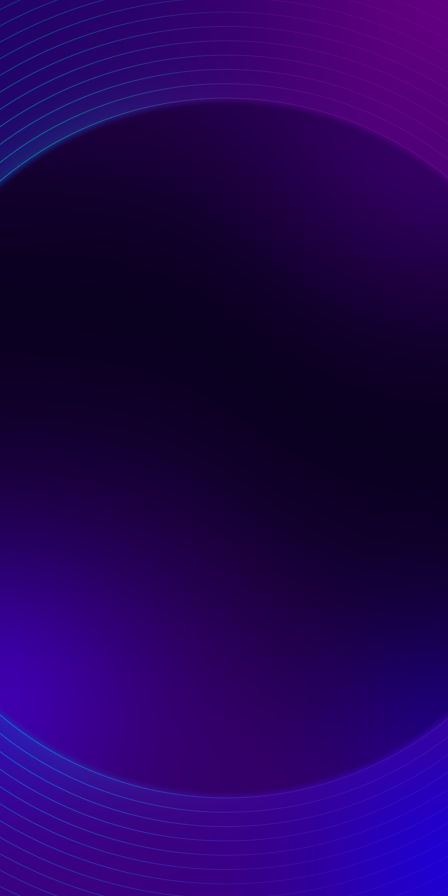
This background is drawn by a Shadertoy shader. Its source:

```glsl
// Dark violet disc with an S-shaped shadow, framed by fine concentric neon rings.

#define CENTER vec2(0.505, 1.0)
#define RADIUS 0.781
#define RING_STEP 0.032
#define RING_HALF_WIDTH 0.0012
#define RIM_SOFTNESS 0.018
#define SHADOW vec3(0.040, 0.000, 0.125)
#define VIOLET vec3(0.200, 0.000, 0.390)
#define MAGENTA vec3(0.370, 0.000, 0.500)
#define BLUE vec3(0.120, 0.000, 0.820)
#define TEAL vec3(0.000, 0.620, 0.660)

// Round falloff, 1 at the source and fading to 0
float glow(vec2 p, vec2 source, float size) {
    vec2 q = (p - source) / size;
    return exp(-dot(q, q));
}

// Disc interior: brightness grows away from a curved dark valley
vec3 discColor(vec2 p) {
    float valley = 1.15 - 0.17 * tanh((p.x - 0.58) * 4.0);
    float height = p.y - valley;
    float lift = height > 0.0
        ? 0.75 * smoothstep(0.02, 0.75, height)
        : smoothstep(0.0, 0.95, -height);
    vec3 color = mix(SHADOW, VIOLET, lift);
    color += vec3(0.05, 0.0, 0.08) * glow(p, vec2(1.0, 1.65), 0.3);
    color += vec3(0.05, 0.0, 0.30) * glow(p, vec2(-0.03, 0.45), 0.33);
    return color + vec3(-0.03, 0.0, 0.17) * glow(p, vec2(1.0, 0.35), 0.27);
}

// Frame behind the rings: cool top left, magenta top right, blue lower right
vec3 frameColor(vec2 p) {
    vec3 top = mix(vec3(0.13, 0.01, 0.41), vec3(0.23, 0.0, 0.43), p.x);
    vec3 bottom = vec3(0.23, 0.0, 0.50);
    vec3 color = mix(bottom, top, smoothstep(0.5, 1.5, p.y));
    color = mix(color, MAGENTA, glow(p, vec2(1.0, 1.98), 0.38));
    color = mix(color, BLUE, glow(p, vec2(1.02, 0.06), 0.32));
    return mix(color, vec3(0.20, 0.03, 0.70), 0.8 * glow(p, vec2(0.0, 0.38), 0.22));
}

// Ring tint runs from teal on the left to purple on the right
vec3 ringColor(vec2 p) {
    float low = 1.0 - smoothstep(0.5, 1.5, p.y);
    vec3 left = mix(TEAL, vec3(0.05, 0.52, 0.90), low);
    vec3 right = mix(vec3(0.55, 0.08, 0.62), vec3(0.40, 0.16, 0.80), low);
    return mix(left, right, smoothstep(0.05, 0.75, p.x));
}

void mainImage(out vec4 fragColor, in vec2 fragCoord) {
    vec2 p = fragCoord / iResolution.x;
    float pixel = 1.0 / iResolution.x;
    float edge = length(p - CENTER) - RADIUS;
    float leftSide = 1.0 - smoothstep(0.0, 0.75, p.x);

    // Disc blends softly into the frame just inside its rim
    float outside = smoothstep(-RIM_SOFTNESS, 0.004, edge);
    vec3 color = mix(discColor(p), frameColor(p), outside);

    // Haze hugging the rim, strongest on the left
    float haze = outside * exp(-max(edge, 0.0) / 0.055);
    color = mix(color, ringColor(p), haze * mix(0.07, 0.20, leftSide));

    // Evenly spaced rings, dimming outward
    float index = max(round(edge / RING_STEP), 0.0);
    float offset = abs(edge - index * RING_STEP);
    float line = clamp((RING_HALF_WIDTH - offset) / pixel + 0.5, 0.0, 1.0);
    float strength = mix(0.28, 0.62, leftSide) * exp(-0.07 * index);
    color = mix(color, ringColor(p), line * strength);

    fragColor = vec4(color, 1.0);
}
```
